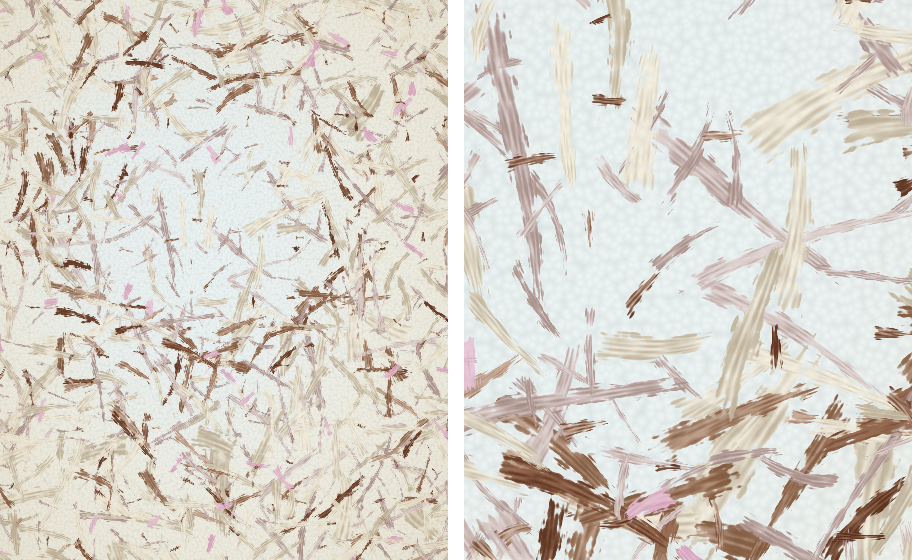
Left, the full canvas; right, a detail of the centre.
A Shadertoy shader for this texture:

```glsl
// Abstract palette-knife painting: cream, mauve, copper and pink strokes over a cool white ground.
// Each layer scatters one bent, wedge-shaped stroke per grid cell, torn by layered cellular noise;
// browns gather along two loose ellipses, cream thickens away from the pale centre.

// Lengths are in cells; amounts are the chance of a stroke per cell.
struct Brush { float cell, reach, width, dryness, spread, amount, ringPull, edgePull; };

const float PI = 3.14159;
const Brush SLAB   = Brush(0.130, 0.90, 0.230, 1.05, PI,  0.40, 0.00, 0.50);
const Brush COPPER = Brush(0.085, 0.90, 0.170, 1.20, 1.8, 0.12, 0.75, 0.00);
const Brush UMBER  = Brush(0.090, 0.90, 0.130, 1.25, 1.5, 0.06, 0.55, 0.00);
const Brush MAUVE  = Brush(0.130, 0.95, 0.095, 1.15, PI,  0.90, 0.10, -0.25);
const Brush CREAM  = Brush(0.090, 0.90, 0.150, 1.10, PI,  0.45, 0.00, 0.40);
const Brush DASH   = Brush(0.055, 0.85, 0.140, 1.40, PI,  0.55, 0.10, 0.00);
const Brush PINK   = Brush(0.080, 0.45, 0.150, 1.10, PI,  0.30, 0.00, 0.05);
const Brush FLECK  = Brush(0.036, 0.60, 0.200, 1.35, PI,  0.15, 0.25, 0.06);

const vec3 GROUND      = vec3(0.90, 0.93, 0.93);
const vec3 CREAM_LIGHT = vec3(0.94, 0.92, 0.86);
const vec3 CREAM_SHADE = vec3(0.75, 0.70, 0.61);
const vec3 MAUVE_LIGHT = vec3(0.87, 0.82, 0.81);
const vec3 MAUVE_SHADE = vec3(0.66, 0.56, 0.54);
const vec3 COPPER_LIGHT = vec3(0.77, 0.65, 0.57);
const vec3 COPPER_SHADE = vec3(0.50, 0.34, 0.23);
const vec3 UMBER_LIGHT = vec3(0.58, 0.41, 0.31);
const vec3 UMBER_SHADE = vec3(0.35, 0.18, 0.10);
const vec3 PINK_LIGHT  = vec3(0.90, 0.77, 0.83);
const vec3 PINK_SHADE  = vec3(0.84, 0.63, 0.75);

const vec2 UPPER_CENTRE = vec2(0.36, 0.64), UPPER_RADII = vec2(0.28, 0.25);
const vec2 LOWER_CENTRE = vec2(0.52, 0.24), LOWER_RADII = vec2(0.22, 0.16);

vec4 hash4(vec2 p) {
    vec4 h = fract(p.xyxy * vec4(0.1031, 0.1030, 0.0973, 0.1099));
    h += dot(h, h.wzxy + 33.33);
    return fract((h.xxyz + h.yzzw) * h.zywx);
}

// Distance to the nearest scattered point
float cellular(vec2 p) {
    vec2 base = floor(p);
    float nearest = 4.0;
    for (int j = -1; j <= 1; j++)
    for (int i = -1; i <= 1; i++) {
        vec2 id = base + vec2(i, j);
        vec2 d = id + hash4(id).xy - p;
        nearest = min(nearest, dot(d, d));
    }
    return sqrt(nearest);
}

// x: closeness to the brown ellipses, y: tangent angle of the nearer one
vec2 ringField(vec2 p) {
    vec2 a = (p - UPPER_CENTRE) / UPPER_RADII;
    vec2 b = (p - LOWER_CENTRE) / LOWER_RADII;
    float da = abs(length(a) - 1.0), db = abs(length(b) - 1.0);
    vec2 t = da < db ? vec2(-a.y, a.x) * UPPER_RADII : vec2(-b.y, b.x) * LOWER_RADII;
    float d = min(da, db);
    return vec2(exp(-d * d * 30.0), atan(t.y, t.x));
}

float edgeField(vec2 p) {
    return smoothstep(0.12, 0.45, length((p - vec2(0.34, 0.58)) * vec2(1.1, 0.8)));
}

// One layer of scattered strokes
void paint(inout vec3 col, vec2 p, float grain, Brush b, vec3 shade, vec3 light, float seed) {
    vec2 g = p / b.cell, base = floor(g);
    for (int j = -1; j <= 1; j++)
    for (int i = -1; i <= 1; i++) {
        vec2 id = base + vec2(i, j);
        vec4 place = hash4(id + seed * 17.3);
        vec2 centre = id + place.xy;
        vec2 ring = ringField(centre * b.cell);
        float chance = b.amount + b.ringPull * ring.x + b.edgePull * edgeField(centre * b.cell);
        if (place.z > chance) continue;

        // Stroke frame: x along, y across, bowed and wider at one end
        vec4 form = hash4(id + seed * 29.7 + 101.0);
        float angle = ring.y + (place.w - 0.5) * b.spread;
        vec2 dir = vec2(cos(angle), sin(angle)), d = g - centre;
        vec2 q = vec2(dot(d, dir), dot(d, vec2(-dir.y, dir.x)));
        float len = b.reach * mix(0.45, 1.0, form.x);
        float wid = b.width * mix(0.5, 1.0, form.y);
        q.y += (form.z - 0.5) * 0.4 * q.x * q.x / len;
        float along = q.x / len;
        float across = q.y / (wid * (1.0 - 0.45 * along));
        if (abs(along) > 1.0 || abs(across) > 1.3) continue;

        // Torn edges and bristle streaks
        float bristle = cellular(vec2(q.x / wid * 0.45, across * 4.5) + 40.0 * form.xy);
        float streak = sin(across * 19.0 + 40.0 * form.z + 2.0 * sin(q.x / wid * 0.8));
        float body = min((1.0 - abs(along)) * 2.5, 1.3 - abs(across));
        float soft = 0.12 + 1.0 / (iResolution.y * wid * b.cell);
        float cover = smoothstep(0.0, soft, body - 0.55 * bristle - b.dryness * grain);
        float tone = 0.5 * form.w + 0.55 * bristle + 0.6 * grain + 0.08 * streak;
        col = mix(col, mix(shade, light, smoothstep(0.3, 1.0, tone)), cover * 0.95);
    }
}

void mainImage(out vec4 fragColor, in vec2 fragCoord) {
    vec2 uv = fragCoord / iResolution.xy;
    vec2 p = fragCoord / iResolution.y;

    // Three sizes of paint grain, then a slight hand wobble from sines
    float fine = cellular(p * 190.0 + 9.0);
    float grain = 0.4 * cellular(p * 34.0) + 0.33 * cellular(p * 85.0 + 5.0) + 0.27 * fine;
    p += 0.003 * sin(p.yx * 23.0 + 2.0 * sin(p * 13.0));

    vec3 col = mix(GROUND, CREAM_LIGHT, 0.65 * edgeField(p));
    paint(col, p, grain, SLAB, CREAM_SHADE, CREAM_LIGHT, 1.0);
    for (int k = 0; k < 2; k++) {
        float seed = 2.0 + 7.0 * float(k);
        paint(col, p, grain, COPPER, COPPER_SHADE, COPPER_LIGHT, seed);
        paint(col, p, grain, MAUVE, MAUVE_SHADE, MAUVE_LIGHT, seed + 1.0);
        paint(col, p, grain, CREAM, CREAM_SHADE, CREAM_LIGHT, seed + 2.0);
        paint(col, p, grain, UMBER, UMBER_SHADE, UMBER_LIGHT, seed + 3.0);
        paint(col, p, grain, DASH, MAUVE_SHADE, MAUVE_LIGHT, seed + 4.0);
    }
    paint(col, p, grain, PINK, PINK_SHADE, PINK_LIGHT, 20.0);
    paint(col, p, grain, CREAM, CREAM_SHADE, CREAM_LIGHT, 21.0);
    paint(col, p, grain, FLECK, UMBER_SHADE, COPPER_LIGHT, 22.0);

    // Fine relief and warm darkening at the corners
    col *= 1.0 + 0.07 * (0.45 - fine);
    vec2 v = uv - 0.5;
    col *= 1.0 - dot(v, v) * vec3(0.08, 0.11, 0.17);
    fragColor = vec4(clamp(col, 0.0, 1.0), 1.0);
}
```
